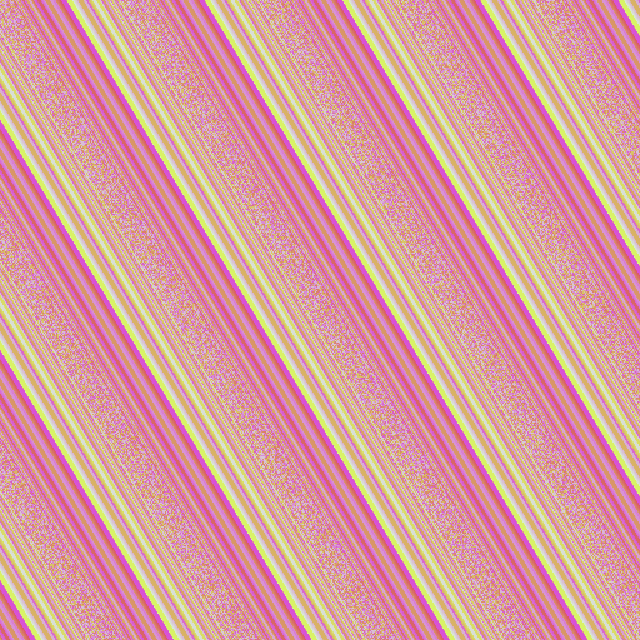
Reproduce this pattern procedurally as a WebGL 1 fragment shader.

```glsl
precision highp float;
// Slanted bands, each fading from lime to magenta and then jumping back.
// Inside a band, crisp stripes tighten toward the centre until they are finer
// than the cell grid; there they weave a herringbone with some grain.

uniform vec2 u_resolution;

const float TAU = 6.2831853;

// Two random values from 0 to 1 for each grid cell
vec2 hash22(vec2 p) {
  vec3 q = fract(p.xyx * vec3(0.1031, 0.1030, 0.0973));
  q += dot(q, q.yzx + 33.33);
  return fract((q.xx + q.yz) * q.zy);
}

// Colour at position u (0 to 1) across one band
vec3 bandColor(float u, vec2 grain) {
  // Chirp: about 12 stripe pairs per band at the rims, 62 in the middle
  float phase = 31.0 * u - 3.98 * sin(TAU * u) + 0.497 * sin(2.0 * TAU * u);
  float broken = 1.0 - smoothstep(0.06, 0.18, abs(u - 0.5));
  vec2 jitter = (grain - 0.5) * broken * 0.7;

  // Blue switches between two levels
  float blueWave = clamp(5.0 * sin(TAU * (phase + jitter.x)), -1.0, 1.0);
  float blue = 0.62 - 0.22 * blueWave;

  // Green falls steadily, with a ripple that starts high and ends low
  float ripple = cos(TAU * (phase * 10.5 / 31.0 + jitter.y));
  float green = mix(0.85, 0.42, u) + 0.11 * clamp(ripple * 2.0, -1.0, 1.0);

  // Thin magenta hairlines
  float hair = smoothstep(0.87, 0.91, fract(phase * 0.5 + jitter.y))
             * smoothstep(0.0, 0.05, u) * (1.0 - smoothstep(0.85, 0.95, u));
  vec2 greenBlue = mix(vec2(green, blue), vec2(0.34, 0.8), hair * 0.8);
  return vec3(0.85, greenBlue);
}

void main() {
  // Fine square cells give the stripes their stepped rims
  vec2 cell = floor(gl_FragCoord.xy / u_resolution * 512.0);
  vec2 uv = (cell + 0.5) / 512.0;

  // 4.64 bands across, 2.78 down
  float u = fract(dot(uv, vec2(4.64, 2.78)) - 3.263);
  vec2 grain = hash22(cell);

  // Soften the jump from magenta back to lime
  float seam = smoothstep(0.995, 1.0, u);
  vec3 color = mix(bandColor(u, grain), bandColor(0.01, grain), seam * 0.5);
  gl_FragColor = vec4(color, 1.0);
}
```
